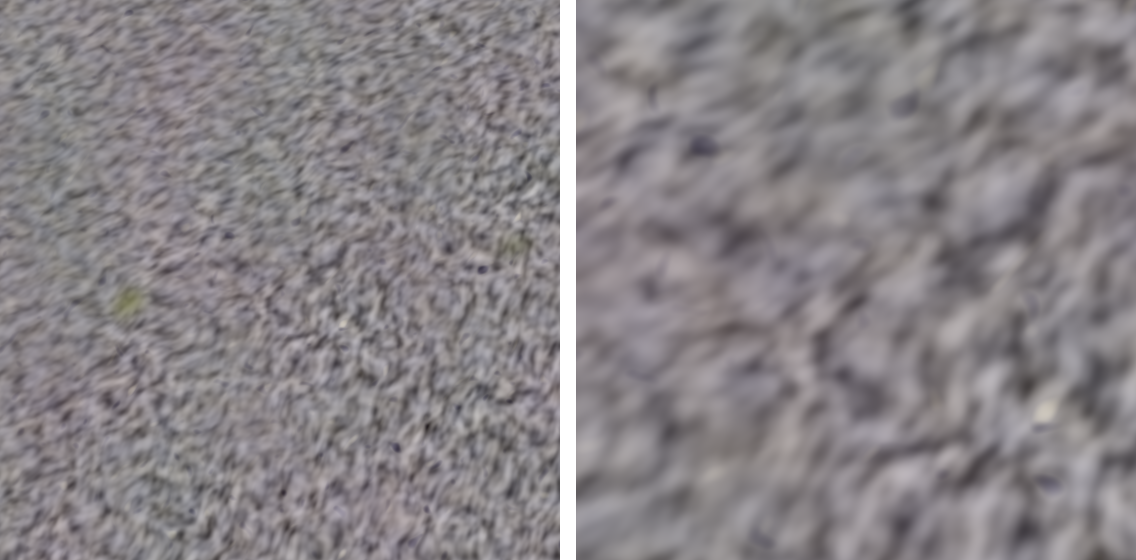
Left, the full canvas; right, a detail of the centre.
Write a WebGL 2 fragment shader that draws this texture.

```glsl
#version 300 es
precision highp float;
// Weathered grey asphalt: soft slanted grains, dark pits, pale chips and a little moss.

uniform vec2 u_resolution;
out vec4 fragColor;

// Random unit vector for a lattice cell
vec2 cellGradient(ivec2 cell) {
    uint h = uint(cell.x) * 1597334677u ^ uint(cell.y) * 3812015801u;
    h = (h ^ (h >> 16)) * 2146121005u;
    h = (h ^ (h >> 15)) * 2221713035u;
    h ^= h >> 16;
    float angle = float(h & 65535u) * 6.28318 / 65536.0;
    return vec2(cos(angle), sin(angle));
}

float gradientNoise(vec2 p) {
    ivec2 cell = ivec2(floor(p));
    vec2 f = fract(p);
    vec2 w = f * f * f * (f * (f * 6.0 - 15.0) + 10.0);
    float a = dot(cellGradient(cell), f);
    float b = dot(cellGradient(cell + ivec2(1, 0)), f - vec2(1.0, 0.0));
    float c = dot(cellGradient(cell + ivec2(0, 1)), f - vec2(0.0, 1.0));
    float d = dot(cellGradient(cell + ivec2(1, 1)), f - vec2(1.0, 1.0));
    return mix(mix(a, b, w.x), mix(c, d, w.x), w.y);
}

vec2 rotate(vec2 p, float angle) {
    float c = cos(angle), s = sin(angle);
    return vec2(c * p.x + s * p.y, c * p.y - s * p.x);
}

// Two octaves of grains stretched along the given angle
float grains(vec2 p, float angle, vec2 density) {
    vec2 q = rotate(p, angle) * density;
    return gradientNoise(q + 17.0) + 0.6 * gradientNoise(rotate(q, 0.25) * 1.8 + 91.0);
}

void main() {
    vec2 uv = gl_FragCoord.xy / u_resolution.y;

    // Ground recedes upwards, and a slight warp loosens the grain directions
    vec2 ground = vec2(uv.x * (1.0 + 0.1 * uv.y), uv.y + 0.22 * uv.y * uv.y);
    vec2 warp = vec2(gradientNoise(uv * 13.0 + 5.0), gradientNoise(uv * 13.0 + 43.0));
    vec2 p = ground + 0.012 * warp;

    // Grains lie flatter at the upper left and steeper at the lower right
    float steep = smoothstep(-0.6, 0.7, uv.x - uv.y + 0.3 * gradientNoise(uv * 4.0));
    float flatGrain = grains(p, 0.6, vec2(25.0, 46.0));
    float steepGrain = grains(p + 3.0, 1.08, vec2(27.0, 46.0));
    float grain = mix(flatGrain, steepGrain, steep) / length(vec2(1.0 - steep, steep));

    // Contrast varies in patches and fades towards the upper left
    float contrast = mix(0.72, 1.15, smoothstep(-0.7, 0.5, uv.x - uv.y));
    contrast *= 1.0 + 0.5 * gradientNoise(uv * 6.0 + 29.0);
    float shade = 0.53 + 0.26 * contrast * grain - 0.08 * contrast * grain * grain;
    shade += 0.035 * gradientNoise(uv * 5.0 + 61.0);
    vec3 color = shade + vec3(0.004, -0.014, -0.001);

    // Broad drift between warm, violet and greenish greys
    color += vec3(0.022, -0.008, 0.012) * gradientNoise(uv * 5.0 + 7.0);
    color += vec3(0.02, 0.008, -0.03) * gradientNoise(p * 22.0 + 77.0);

    // Sparse blue-black pits and pale, slightly yellow chips
    float pit = smoothstep(0.36, 0.62, gradientNoise(rotate(p, 0.9) * vec2(30.0, 38.0) + 131.0));
    color -= vec3(0.15, 0.15, 0.115) * pit * contrast;
    float chip = smoothstep(0.4, 0.65, gradientNoise(rotate(p, 0.95) * vec2(26.0, 42.0) + 211.0));
    color += vec3(0.11, 0.105, 0.075) * chip * contrast;

    // Small moss patches, fainter to the right
    for (int i = 0; i < 2; i++) {
        float k = float(i);
        vec2 offset = rotate(uv - vec2(0.23, 0.46) - k * vec2(0.69, 0.1), 0.3) + 0.012 * warp;
        float moss = exp(-dot(offset * vec2(28.0, 44.0), offset * vec2(28.0, 44.0)));
        vec3 mossColor = vec3(0.45, 0.45, 0.3) + 0.3 * (shade - 0.5);
        color = mix(color, mossColor, moss * (0.85 - 0.4 * k));
    }

    fragColor = vec4(clamp(color, 0.0, 1.0), 1.0);
}
```
